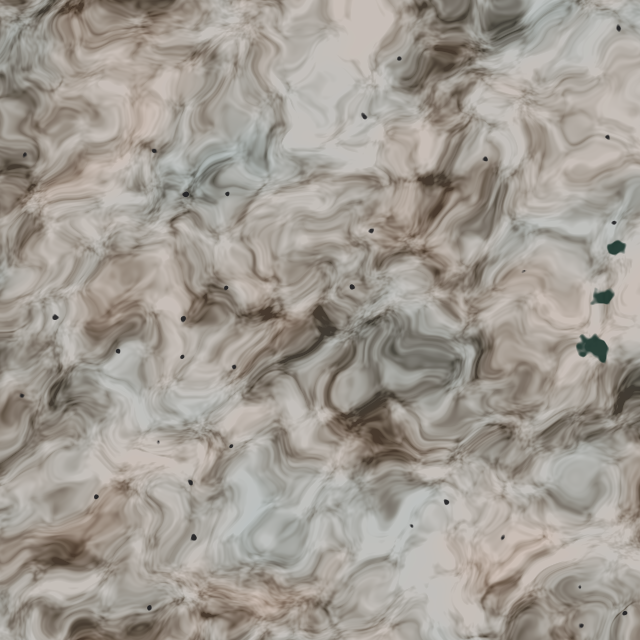
Reproduce this texture procedurally as a WebGL 1 fragment shader.

```glsl
precision highp float;
// Pale granite: cream and grey ground, ragged brown clusters, thin veins, dark specks and a few green chips.
uniform vec2 u_resolution;

// Ground colours from lightest to darkest
const vec3 CREAM = vec3(0.735, 0.715, 0.692);
const vec3 SAND = vec3(0.660, 0.640, 0.610);
const vec3 TAUPE = vec3(0.580, 0.550, 0.510);
const vec3 UMBER = vec3(0.490, 0.450, 0.410);
const vec3 BROWN = vec3(0.400, 0.360, 0.310);
const vec3 BARK = vec3(0.270, 0.230, 0.190);
const vec3 SPECK_COLOR = vec3(0.11, 0.11, 0.12);
const vec3 CHIP_COLOR = vec3(0.10, 0.20, 0.17);
const vec3 WARM_SHIFT = vec3(0.012, -0.002, -0.008);

const float CLUSTER_SCALE = 4.6;   // cells across the canvas
const float CLUSTER_GAIN = 0.80;
const float CRINKLE_SCALE = 15.0;
const float VEIN_SCALE = 3.2;
const float VEIN_WIDTH = 0.11;
const float WARP = 0.018;
const float FLOW_ANGLE = 0.6;      // direction of the slight stretch
const float FLOW_STRETCH = 1.25;
const float SPECK_CELLS = 15.0;
const float SPECK_CHANCE = 0.13;
const float SPECK_RADIUS = 0.0042;
const vec2 CHIP_CENTER = vec2(0.945, 0.535);
const float NOISE_DEVIATION = 0.212;

vec2 hash2(vec2 p) {
  vec3 q = fract(p.xyx * vec3(0.1031, 0.1030, 0.0973));
  q += dot(q, q.yzx + 33.33);
  return fract((q.xx + q.yz) * q.zy);
}

float cornerSlope(vec2 cell, vec2 offset) {
  float angle = 6.28318 * hash2(cell).x;
  return dot(vec2(cos(angle), sin(angle)), offset);
}

// Gradient noise scaled to unit deviation
float noise(vec2 p) {
  vec2 i = floor(p), f = fract(p);
  vec2 u = f * f * (3.0 - 2.0 * f);
  vec2 x = vec2(1.0, 0.0);
  float low = mix(cornerSlope(i, f), cornerSlope(i + x, f - x), u.x);
  float high = mix(cornerSlope(i + x.yx, f - x.yx), cornerSlope(i + 1.0, f - 1.0), u.x);
  return mix(low, high, u.y) / NOISE_DEVIATION;
}

// Sum of octaves, kept at unit deviation for any gain
float fbm(vec2 p, float gain, int octaves) {
  float sum = 0.0, power = 0.0, amplitude = 1.0;
  for (int i = 0; i < 6; i++) {
    if (i >= octaves) break;
    sum += amplitude * noise(p);
    power += amplitude * amplitude;
    amplitude *= gain;
    p = mat2(1.6, 1.2, -1.2, 1.6) * p + 17.3;
  }
  return sum / sqrt(power);
}

// Colour for a darkness measured in standard deviations
vec3 groundColor(float s) {
  vec3 c = mix(CREAM, SAND, clamp((s + 1.0) / 0.94, -0.45, 1.0));
  c = mix(c, TAUPE, clamp((s + 0.06) / 0.69, 0.0, 1.0));
  c = mix(c, UMBER, clamp((s - 0.63) / 0.60, 0.0, 1.0));
  c = mix(c, BROWN, clamp((s - 1.23) / 0.58, 0.0, 1.0));
  return mix(c, BARK, clamp((s - 1.81) / 0.60, 0.0, 1.0));
}

float disc(float dist, float radius, float blur) {
  return 1.0 - smoothstep(radius - blur, radius + blur, dist);
}

float specks(vec2 uv, float blur) {
  vec2 grid = uv * SPECK_CELLS;
  vec2 cell = floor(grid);
  vec2 spot = 0.2 + 0.6 * hash2(cell + 71.0);
  vec2 pick = hash2(cell + 143.0);
  float radius = SPECK_RADIUS * mix(0.55, 1.1, pick.y);
  float dist = length(fract(grid) - spot) / SPECK_CELLS + 0.0008 * noise(uv * 130.0);
  return step(pick.x, SPECK_CHANCE) * disc(dist, radius, blur);
}

float chips(vec2 uv, float blur) {
  float mask = 0.0;
  for (int i = 0; i < 3; i++) {
    float k = float(i);
    vec2 center = CHIP_CENTER + vec2(0.018, 0.078) * (k - 1.0);
    float dist = length((uv - center) * vec2(0.85, 1.1)) + 0.004 * fbm(uv * 45.0, 0.6, 2);
    mask = max(mask, disc(dist, 0.018 - 0.004 * k, blur));
  }
  return mask;
}

void main() {
  float size = min(u_resolution.x, u_resolution.y);
  vec2 uv = gl_FragCoord.xy / size;
  float blur = max(0.0016, 0.8 / size);

  // Stretch along the flow, then warp
  float c = cos(FLOW_ANGLE), s = sin(FLOW_ANGLE);
  vec2 p = mat2(c, -s, s, c) * uv * vec2(1.0 / FLOW_STRETCH, 1.0) + 3.7;
  p += WARP * vec2(fbm(p * 6.0 + 11.0, 0.6, 3), fbm(p * 6.0 + 47.0, 0.6, 3));

  // Clusters, crinkled creases and broken veins
  float clusters = fbm(p * CLUSTER_SCALE, CLUSTER_GAIN, 6);
  float crinkle = (0.8 - abs(fbm(p * CRINKLE_SCALE + 29.0, 0.6, 3))) / 0.6;
  float veinLine = fbm(p * VEIN_SCALE + 83.0, 0.5, 4) / VEIN_WIDTH;
  float veins = exp(-veinLine * veinLine) * smoothstep(-0.2, 1.2, noise(p * 7.0 + 61.0));
  vec3 color = groundColor(0.86 * clusters + 0.45 * crinkle + 1.1 * veins - 0.04);

  // Warm and cool patches, then the minerals on top
  color += WARM_SHIFT * fbm(p * 5.0 + 131.0, 0.6, 3);
  color = mix(color, CHIP_COLOR, 0.9 * chips(uv, 2.0 * blur));
  color = mix(color, SPECK_COLOR, 0.9 * specks(uv, blur));
  gl_FragColor = vec4(color, 1.0);
}
```
